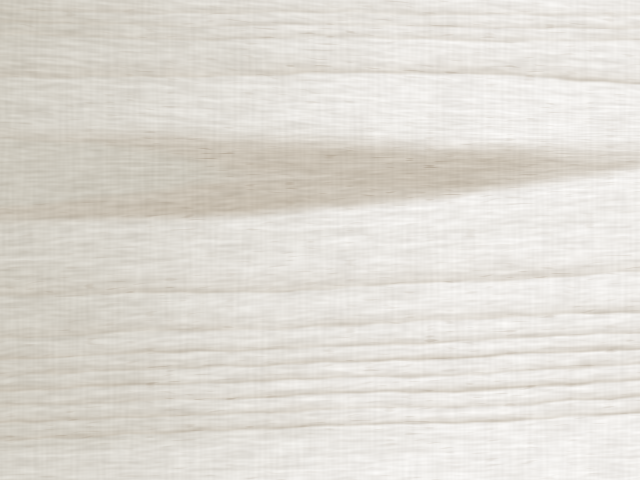
Write a Shadertoy shader that draws this texture.

```glsl
// Pale planed wood board: a broad cathedral figure with a grey tongue of sapwood,
// evenly spaced growth rings below it, fine fibres, short brown pores and a faint weave.
// Growth bands are soft curves over a left-to-right light; detail is stretched gradient noise.

const vec3 SHADED_WOOD = vec3(0.805, 0.788, 0.745);
const vec3 LIT_WOOD    = vec3(0.945, 0.937, 0.925);
const vec3 LATE_WOOD   = vec3(0.752, 0.712, 0.650);
const vec3 TONGUE_WOOD = vec3(0.805, 0.790, 0.748);
const vec3 PORE_BROWN  = vec3(0.610, 0.545, 0.465);

const int   RING_COUNT     = 6;
const float RING_TOP       = 0.253;
const float RING_SPACING   = 0.0335;
const float RING_SLOPE     = 0.039;
const float RING_STRENGTH  = 0.62;
const float FIGURE_STRENGTH = 0.84;
const float FIBRE_CONTRAST = 0.050;
const float WEAVE_CONTRAST = 0.022;
const float PORE_STRENGTH  = 0.42;

vec2 hashGradient(vec2 cell) {
    vec3 h = fract(cell.xyx * vec3(0.1031, 0.1030, 0.0973));
    h += dot(h, h.yzx + 33.33);
    float angle = 6.2832 * fract((h.x + h.y) * h.z);
    return vec2(cos(angle), sin(angle));
}

float gradientNoise(vec2 p) {
    vec2 cell = floor(p);
    vec2 f = p - cell;
    vec2 u = f * f * f * (f * (f * 6.0 - 15.0) + 10.0);
    vec2 e = vec2(0.0, 1.0);
    float a = dot(hashGradient(cell), f);
    float b = dot(hashGradient(cell + e.yx), f - e.yx);
    float c = dot(hashGradient(cell + e.xy), f - e.xy);
    float d = dot(hashGradient(cell + e.yy), f - e.yy);
    return mix(mix(a, b, u.x), mix(c, d, u.x), u.y);
}

// Growth line: crisp lower edge, gradual fade above it.
float growthLine(float y, float height, float fade) {
    float d = y - height;
    return smoothstep(-0.006, 0.002, d) * exp(-max(d, 0.0) / fade);
}

// Late wood of the cathedral figure: x = dark band, y = grey tongue inside it.
vec2 cathedralFigure(vec2 p) {
    float upper = 0.735 - 0.026 * p.x;
    float lower = 0.530 + 0.064 * p.x * p.x;
    float band = smoothstep(lower - 0.008, lower + 0.024, p.y)
               * (1.0 - smoothstep(upper - 0.050, upper + 0.018, p.y));
    float across = (p.y - 0.642) / 0.076;
    float tongue = 1.0 - smoothstep(-0.22, 0.16, across * across + p.x / 0.48 - 1.0);
    float fade = 1.0 - 0.30 * smoothstep(0.95, 1.35, p.x);
    fade *= mix(0.72, 1.0, smoothstep(0.0, 0.4, p.x));
    return vec2(band * fade, tongue);
}

// All separate growth lines, above and below the figure.
float growthRings(vec2 p) {
    float rings = 0.0;
    for (int i = 0; i < RING_COUNT; i++) {
        float height = RING_TOP - RING_SPACING * float(i) + RING_SLOPE * p.x;
        rings = max(rings, growthLine(p.y, height, 0.0085));
    }
    rings = max(rings, 0.80 * growthLine(p.y, 0.297 + RING_SLOPE * p.x, 0.013));
    float loneRing = 0.384 + 0.012 * p.x + 0.020 * p.x * p.x;
    rings = max(rings, 0.75 * growthLine(p.y, loneRing, 0.022));

    float bend = 0.838 + 0.014 * p.x - 0.034 * smoothstep(0.95, 1.38, p.x);
    rings = max(rings, 0.85 * growthLine(p.y, bend, 0.018));
    for (int i = 0; i < 3; i++) {
        float height = 0.925 + 0.026 * float(i) - 0.006 * p.x;
        rings = max(rings, 0.60 * growthLine(p.y, height, 0.010));
    }
    return rings;
}

void mainImage(out vec4 fragColor, in vec2 fragCoord) {
    vec2 p = fragCoord / iResolution.y;

    // Fibres fall to the right near the top and rise to the right lower down.
    float slope = mix(0.040, -0.055, smoothstep(0.58, 0.80, p.y));
    vec2 grain = vec2(p.x, p.y - slope * p.x);

    // Wavering growth coordinates.
    vec2 warped = p;
    warped.y += 0.010 * gradientNoise(p * vec2(2.6, 5.0) + 7.0)
              + 0.005 * gradientNoise(grain * vec2(13.0, 48.0));

    // Ground colour and broad light.
    float cloud = gradientNoise(grain * vec2(1.6, 9.0) + 3.0);
    float streak = gradientNoise(grain * vec2(3.0, 34.0) + 19.0);
    float light = smoothstep(-0.30, 1.08, p.x) + 0.16 * cloud + 0.13 * streak;
    light += 0.10 * smoothstep(0.14, 0.0, p.y) - 0.07 * smoothstep(0.75, 1.0, p.y);
    vec3 color = mix(SHADED_WOOD, LIT_WOOD, clamp(light, 0.0, 1.0));

    // Growth bands.
    vec2 figure = cathedralFigure(warped);
    float breakup = 0.90 + 0.55 * gradientNoise(grain * vec2(6.0, 30.0) + 41.0);
    float rings = growthRings(warped) * breakup;
    color = mix(color, LATE_WOOD, RING_STRENGTH * clamp(rings, 0.0, 1.0));
    float band = figure.x * (0.95 + 0.35 * streak + 0.22 * cloud);
    color = mix(color, LATE_WOOD, FIGURE_STRENGTH * clamp(band, 0.0, 1.0));
    color = mix(color, TONGUE_WOOD, 0.85 * figure.y);

    // Fine fibres and a faint woven cross-grain.
    float fibre = gradientNoise(grain * vec2(9.0, 95.0) + 11.0)
                + 0.8 * gradientNoise(grain * vec2(30.0, 165.0) + 23.0);
    float weave = gradientNoise(p * vec2(140.0, 11.0) + 5.0)
                + 0.7 * gradientNoise(p * vec2(12.0, 150.0) + 57.0);
    color += FIBRE_CONTRAST * fibre * vec3(0.92, 1.0, 1.10) + WEAVE_CONTRAST * weave;

    // Short brown pores, denser in the late wood.
    float pore = smoothstep(0.24, 0.58, gradientNoise(grain * vec2(24.0, 155.0) + 71.0));
    float patches = smoothstep(-0.25, 0.45, gradientNoise(grain * vec2(4.0, 17.0) + 83.0));
    float density = (0.35 + 0.65 * max(figure.x, rings)) * (0.35 + 0.65 * patches);
    density *= 1.0 - 0.75 * figure.y;
    color = mix(color, PORE_BROWN, PORE_STRENGTH * pore * clamp(density, 0.0, 1.0));

    fragColor = vec4(clamp(color, 0.0, 1.0), 1.0);
}
```
